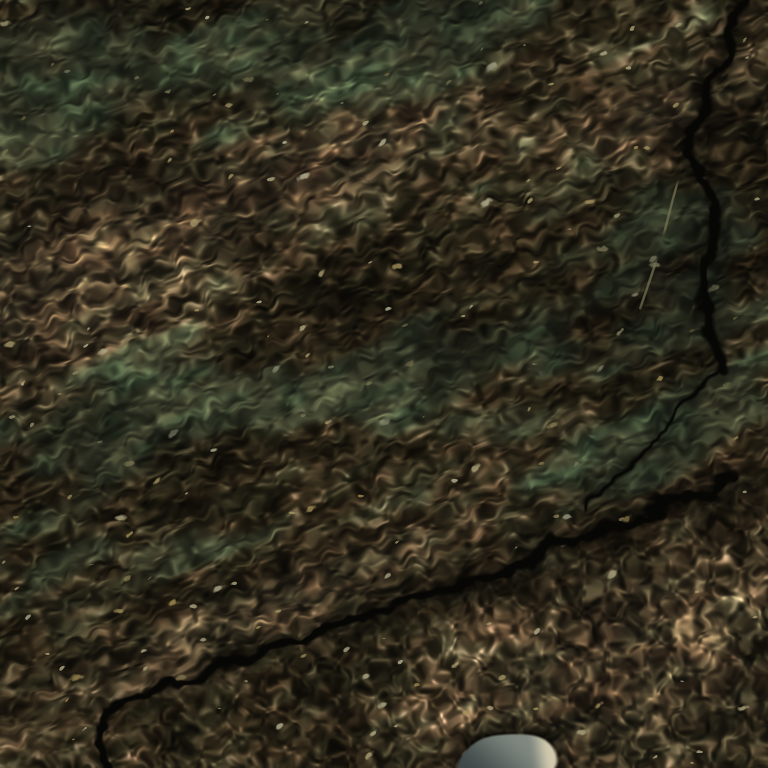
Reproduce this texture procedurally as a three.js fragment shader.

```glsl
varying vec2 vUv;

float hash(vec2 p) {
  vec3 q = fract(vec3(p.xyx) * 0.1031);
  q += dot(q, q.yzx + 33.33);
  return fract((q.x + q.y) * q.z);
}

float noise(vec2 p) {
  vec2 i = floor(p), f = fract(p);
  f = f * f * (3.0 - 2.0 * f);
  float low = mix(hash(i), hash(i + vec2(1.0, 0.0)), f.x);
  float high = mix(hash(i + vec2(0.0, 1.0)), hash(i + 1.0), f.x);
  return mix(low, high, f.y);
}

// Noise centred on zero
float wave(vec2 p, vec2 frequency) {
  return noise(p * frequency + 40.0) - 0.5;
}

vec2 rotate(vec2 p, float angle) {
  float c = cos(angle), s = sin(angle);
  return vec2(c * p.x + s * p.y, c * p.y - s * p.x);
}

// Soft patch lying along the bedding direction
float patchAt(vec2 p, vec2 centre, vec2 radius, float tilt) {
  vec2 d = rotate(p - centre, tilt) / radius;
  return exp(-dot(d, d));
}

float segment(vec2 p, vec2 a, vec2 b) {
  vec2 d = b - a;
  return length(p - a - d * clamp(dot(p - a, d) / dot(d, d), 0.0, 1.0));
}

// Sparse slanted chips, returned as coverage and a random tint
vec2 chips(vec2 p, float cells, float share) {
  vec2 result = vec2(0.0);
  vec2 base = floor(p * cells);
  for (int y = -1; y <= 1; y++) {
    for (int x = -1; x <= 1; x++) {
      vec2 id = base + vec2(float(x), float(y)) + 70.0;
      vec2 centre = id - 70.0 + vec2(hash(id + 3.1), hash(id + 8.7));
      vec2 d = rotate(p * cells - centre, hash(id + 5.3) * 0.9 - 0.4);
      float size = mix(0.07, 0.2, pow(hash(id + 1.9), 3.0));
      float edge = length(d / vec2(1.5, 0.75)) + 0.1 * wave(p, vec2(230.0));
      float cover = (1.0 - smoothstep(size * 0.5, size * 1.3, edge)) * step(hash(id), share);
      if (cover > result.x) result = vec2(cover, hash(id + 6.4));
    }
  }
  return result;
}

// Fine grain in two octaves, bent so that edges stay ragged
float grain(vec2 p, vec2 frequency) {
  vec2 bend = vec2(wave(p, vec2(60.0)), wave(p + 3.7, vec2(60.0))) * 0.014;
  return 2.7 * wave(p + bend, frequency) + 2.7 * wave(p + bend + 1.3, frequency * 1.9);
}

void main() {
  float tilt = 0.38;
  vec2 uv = vUv;
  vec2 bed = rotate(uv, tilt);
  vec2 ragged = uv + 0.022 * vec2(wave(uv, vec2(28.0)), wave(uv + 5.0, vec2(28.0)))
    + 0.008 * vec2(wave(uv, vec2(95.0)), wave(uv + 2.0, vec2(95.0)));

  // Large zones of lichen, tan soil and shade
  float broad = wave(bed, vec2(5.0, 12.0));
  float medium = wave(bed + 2.0, vec2(14.0, 32.0));
  float soil = smoothstep(0.02, -0.05, ragged.y - 0.03 - 0.357 * ragged.x);
  float lichen = patchAt(uv, vec2(0.08, 0.92), vec2(0.27, 0.12), tilt)
    + patchAt(uv, vec2(0.55, 0.96), vec2(0.27, 0.09), tilt)
    + patchAt(uv, vec2(0.88, 0.65), vec2(0.23, 0.11), 0.7)
    + patchAt(uv, vec2(0.15, 0.43), vec2(0.24, 0.09), tilt)
    + patchAt(uv, vec2(0.56, 0.53), vec2(0.13, 0.06), tilt)
    + patchAt(uv, vec2(0.85, 0.41), vec2(0.14, 0.05), 0.6);
  lichen = smoothstep(0.25, 0.8, lichen + 0.8 * broad + 0.9 * medium) * (1.0 - soil);
  float tan0 = patchAt(uv, vec2(0.06, 0.62), vec2(0.24, 0.13), tilt)
    + patchAt(uv, vec2(0.43, 0.79), vec2(0.25, 0.06), tilt)
    + patchAt(uv, vec2(0.85, 0.85), vec2(0.13, 0.045), tilt)
    + patchAt(uv, vec2(0.33, 0.20), vec2(0.28, 0.04), tilt)
    + patchAt(uv, vec2(0.82, 0.14), vec2(0.28, 0.13), tilt);
  float shade = patchAt(uv, vec2(0.6, 0.66), vec2(0.2, 0.07), tilt)
    + patchAt(uv, vec2(0.12, 0.25), vec2(0.25, 0.08), tilt)
    + patchAt(uv, vec2(0.42, 0.11), vec2(0.2, 0.06), tilt);

  // Tone spread around a dark median
  float fine = mix(grain(bed, vec2(52.0, 105.0)), grain(uv, vec2(78.0)), soil);
  float spread = fine * mix(1.0, 0.6, lichen) + 1.5 * broad + 1.5 * medium
    + 0.75 * tan0 - 0.65 * shade + 0.1 * lichen - 0.12;
  float tone = 0.158 * exp(0.5 * spread);
  vec3 brown = vec3(1.16, 1.0, 0.57 + 0.4 * tone);
  vec3 tanTint = vec3(1.19, 1.0, 0.7);
  vec3 lichenTint = vec3(0.95, 1.04, 0.73);
  vec3 tint = mix(mix(brown, tanTint, clamp(tan0, 0.0, 1.0)), lichenTint, lichen);
  tint.r += 0.22 * wave(bed + 7.0, vec2(30.0, 60.0));
  vec3 colour = tone * tint;

  // Pale chips
  vec2 chip = chips(bed, 34.0, 0.14);
  vec3 chipColour = mix(vec3(0.62, 0.53, 0.3), vec3(0.72, 0.72, 0.61), chip.y);
  colour = mix(colour, chipColour, chip.x * 0.8 * (1.0 - 0.5 * lichen));

  // Cracks
  float upright = min(segment(ragged, vec2(0.98, 1.01), vec2(0.927, 0.89)),
    segment(ragged, vec2(0.927, 0.89), vec2(0.902, 0.805)));
  upright = min(upright, segment(ragged, vec2(0.902, 0.805), vec2(0.93, 0.72)));
  upright = min(upright, segment(ragged, vec2(0.93, 0.72), vec2(0.915, 0.61)));
  upright = min(upright, segment(ragged, vec2(0.915, 0.61), vec2(0.935, 0.51)));
  float branch = segment(ragged, vec2(0.935, 0.51), vec2(0.76, 0.34));
  float ledge = min(segment(ragged, vec2(0.963, 0.378), vec2(0.52, 0.212)),
    segment(ragged, vec2(0.52, 0.212), vec2(0.143, 0.082)));
  ledge = min(ledge, segment(ragged, vec2(0.143, 0.082), vec2(0.125, -0.02)));
  float gap = min(min(upright, ledge), branch + 0.003);
  colour *= 1.0 - 0.45 * exp(-gap * 60.0);
  colour = mix(vec3(0.025, 0.022, 0.014), colour, smoothstep(0.003, 0.0095, gap));

  // Broken straw
  float straw = segment(uv + 0.006 * wave(uv, vec2(12.0)), vec2(0.897, 0.81), vec2(0.835, 0.60));
  float broken = smoothstep(-0.12, 0.08, wave(uv, vec2(3.0, 22.0)));
  colour = mix(colour, vec3(0.46, 0.45, 0.32), 0.75 * broken * (1.0 - smoothstep(0.0006, 0.0026, straw)));

  // Smooth pebble with a pale end
  vec2 pebble = rotate(uv - vec2(0.66, 0.005), 0.15) / vec2(0.066, 0.04);
  float radius = length(pebble) + 0.12 * wave(uv, vec2(24.0));
  vec3 stone = mix(vec3(0.24, 0.28, 0.28), vec3(0.5, 0.53, 0.5), smoothstep(-0.9, 0.8, pebble.x + 0.5 * pebble.y));
  stone = mix(stone, vec3(0.82, 0.79, 0.68), smoothstep(0.45, 0.9, pebble.x));
  colour *= 1.0 - 0.6 * exp(-8.0 * abs(radius - 1.05));
  colour = mix(stone, colour, smoothstep(0.94, 1.04, radius));

  gl_FragColor = vec4(clamp(colour, 0.0, 1.0), 1.0);
}
```
